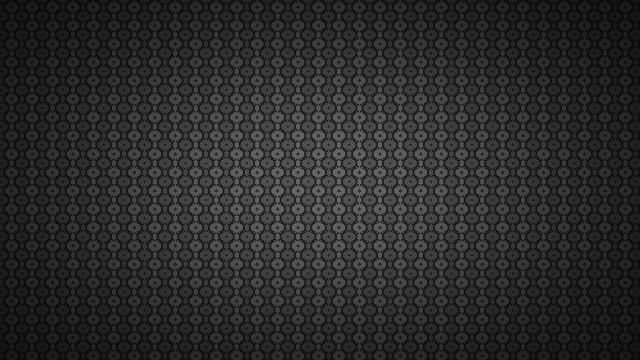
A Shadertoy shader for this pattern:

```glsl
// Dark damask wallpaper: half-drop ogee medallions with scrolls under a soft central glow.

const float TAU = 6.2831853;
const float ROWS = 19.6;               // repeats down the canvas
const vec2 CELL = vec2(1.114, 1.0);    // repeat size, in row heights
const vec2 PHASE = vec2(-0.08, 0.41);  // position of the central medallion

// Coverage of a shape from its signed distance.
float cover(float d, float blur) {
    return 1.0 - smoothstep(-blur, blur, d);
}

// Signed distance to the wavy edge of the medallion, negative inside.
float ogee(vec2 p, float sway) {
    float edge = 0.25 * CELL.x + sway * cos(TAU * p.y);
    float slope = TAU * sway * sin(TAU * p.y);
    return (p.x - edge) / sqrt(1.0 + slope * slope);
}

// Ring with a gap facing the given direction.
float hook(vec2 p, vec2 center, float radius, float halfWidth, vec2 gap) {
    vec2 q = p - center;
    float ring = abs(length(q) - radius) - halfWidth;
    return max(ring, dot(q, normalize(gap)) - 0.5 * radius);
}

// Upright spade: two lobes, a pointed top and a flared stem.
float spade(vec2 p, float size) {
    vec2 q = vec2(abs(p.x), p.y) / size;
    float lobe = length(q - vec2(0.42, -0.15)) - 0.42;
    float tip = max(dot(q, vec2(0.8, 0.6)) - 0.66, -q.y - 0.2);
    float stem = max(q.x - 0.12 - 0.25 * max(-q.y - 0.6, 0.0), abs(q.y + 0.6) - 0.5);
    return size * min(min(lobe, tip), stem);
}

// Scrolls along the ogee, with hooks curling into both medallions.
float scrolls(vec2 p, vec2 opposite, float halfWidth) {
    vec2 center = vec2(0.145, 0.27);
    vec2 gap = vec2(-0.5, -1.0);
    float stem = abs(ogee(p, 0.12)) - halfWidth;
    float inner = hook(p, center, 0.085, 0.8 * halfWidth, gap);
    float outer = hook(opposite, center, 0.085, 0.8 * halfWidth, gap);
    return min(stem, min(inner, outer));
}

// Woven dots, from 0 to 1.
float weave(vec2 p, float count) {
    vec2 wave = cos(TAU * count * p / CELL);
    return 0.5 + 0.5 * wave.x * wave.y;
}

// Reflectance of one repeat, centered on the spade medallion.
float damask(vec2 p, float blur) {
    vec2 folded = abs(p);
    vec2 opposite = 0.5 * CELL - folded;

    // Medallion grounds
    float plain = 0.92 + 0.08 * weave(p, 6.0);
    float dotted = 0.62 + 0.32 * weave(p, 6.0);
    float tone = mix(dotted, plain, cover(ogee(folded, 0.12), blur));

    // Spade and small diamond ornaments
    float diamond = (opposite.x + opposite.y) * 0.707 - 0.06;
    float ornament = min(spade(p, 0.11), diamond);
    tone = mix(tone, 0.42, cover(ornament, blur));

    // Dark scrolls with a faint raised center line
    float scroll = scrolls(folded, opposite, 0.048);
    tone = mix(tone, 0.27, cover(scroll, blur));
    return tone + 0.1 * cover(scroll + 0.035, blur);
}

// Light falling off from the middle of the canvas.
float glow(vec2 uv) {
    vec2 q = 2.0 * uv - 1.0;
    return 0.07 + 0.35 * exp(-dot(q * q, vec2(1.3, 1.1)));
}

void mainImage(out vec4 fragColor, in vec2 fragCoord) {
    vec2 uv = fragCoord / iResolution.xy;
    vec2 p = (fragCoord - 0.5 * iResolution.xy) / iResolution.y * ROWS;
    vec2 local = mod(p - PHASE + 0.5 * CELL, CELL) - 0.5 * CELL;
    float blur = 0.6 * ROWS / iResolution.y;

    float shade = glow(uv) * damask(local, blur);
    fragColor = vec4(vec3(shade), 1.0);
}
```
